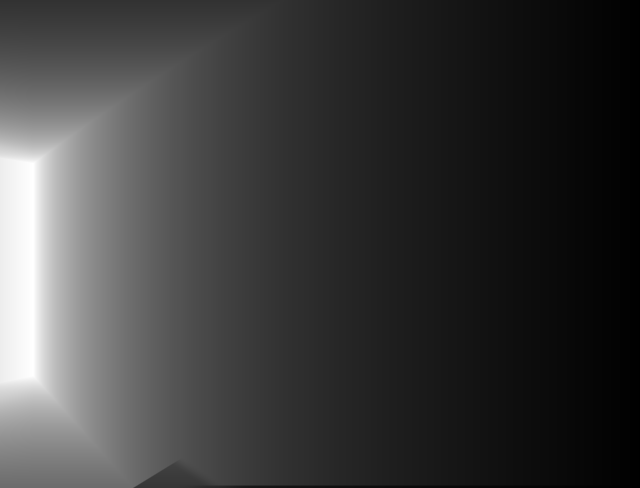
A Shadertoy shader for this background:

```glsl
// A bright panel at the left, framed by a ceiling, a floor and a long side wall
// that fade to black. Each plane gives a depth from the panel; the deepest plane
// wins, and one falloff curve turns its depth into brightness.

float hash(float n) {
    return fract(sin(n * 127.1) * 43758.5453);
}

// Smooth noise along one axis
float noise(float x) {
    float cell = floor(x);
    return mix(hash(cell), hash(cell + 1.0), smoothstep(0.0, 1.0, x - cell));
}

// Brightness at a depth: narrow glow, wide glow and a linear tail
float falloff(float depth) {
    return 0.18 * exp(-40.0 * depth) + 0.57 * exp(-6.0 * depth) + 0.25 * (1.0 - depth);
}

void mainImage(out vec4 fragColor, in vec2 fragCoord) {
    vec2 uv = fragCoord / iResolution.xy;
    float pixel = 1.0 / iResolution.y;

    // Panel edges slope gently towards its right-hand corners
    float across = clamp(uv.x / 0.052, 0.0, 1.0);
    float ceilingEdge = mix(0.676, 0.665, across);
    float floorEdge = mix(0.216, 0.230, across);

    // Depth of each plane, zero at the panel
    float wall = (uv.x - 0.052) / 0.948;
    float rise = max(uv.y - ceilingEdge, 0.0) / (1.0 - ceilingEdge);
    float ceiling = rise * (0.36 + 0.052 * rise);
    float ground = 0.165 * max(floorEdge - uv.y, 0.0) / floorEdge;
    float depth = max(max(wall, 0.0), max(ceiling, ground));

    float shade = falloff(depth);
    shade *= mix(mix(0.93, 1.0, across), 1.0, smoothstep(0.0, 0.03, depth));

    // Faint vertical streaks on the wall
    float onWall = smoothstep(0.0, 0.01, wall - max(ceiling, ground));
    shade += onWall * 0.006 * (noise(uv.x * 70.0) - 0.5) * (1.0 - uv.x);

    // Dark wedge on the floor: crisp left side, soft right side
    float leftSide = 0.806 * (uv.x - 0.208) - uv.y;
    float rightSide = 0.058 - 0.89 * (uv.x - 0.28) - uv.y;
    float wedge = smoothstep(-pixel, pixel, leftSide) * smoothstep(-0.012, 0.022, rightSide);
    shade = mix(shade, 0.21 + 0.9 * uv.y, wedge);

    // Thin dark rim along the bottom
    float rim = 1.0 - smoothstep(0.005 - pixel, 0.005 + pixel, uv.y);
    shade *= 1.0 - 0.6 * rim * smoothstep(0.27, 0.4, uv.x);

    fragColor = vec4(vec3(clamp(shade, 0.0, 1.0)), 1.0);
}
```
